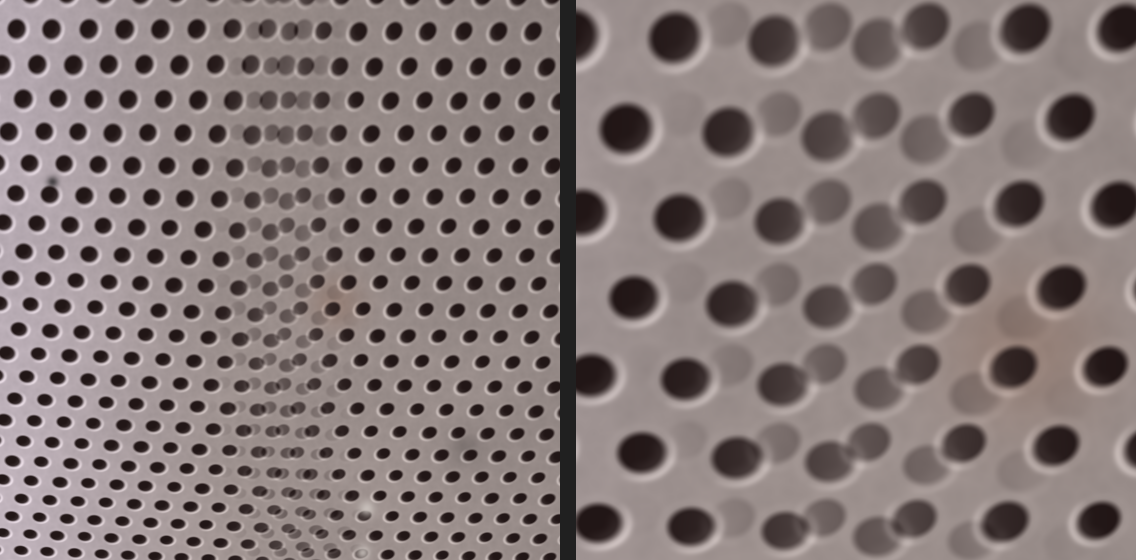
Left: the whole. Right: its middle third, enlarged.
This texture is drawn by a WebGL 2 fragment shader. Its source:

```glsl
#version 300 es
precision highp float;
// Perforated metal sheet: two staggered hole grids, each foreshortened
// toward the bottom, dissolve into each other along a vertical band.
// Grids invert an exponential row spacing; cellular noise mottles the metal.

uniform vec2 u_resolution;
out vec4 outColor;

const vec3 LILAC = vec3(0.75, 0.70, 0.735);
const vec3 GREY = vec3(0.615, 0.567, 0.555);
const vec3 DARK = vec3(0.13, 0.085, 0.085);
const vec3 RUST = vec3(0.52, 0.38, 0.31);
const vec3 PALE = vec3(0.80, 0.77, 0.75);

vec2 hash2(vec2 p) {
  vec2 q = vec2(dot(p, vec2(127.1, 311.7)), dot(p, vec2(269.5, 183.3)));
  return fract(sin(q) * 4375.85);
}

// Distance to the nearest scattered point
float cellular(vec2 p) {
  vec2 cell = floor(p);
  float nearest = 2.0;
  for (int y = -1; y <= 1; y++) {
    for (int x = -1; x <= 1; x++) {
      vec2 c = cell + vec2(x, y);
      nearest = min(nearest, length(c + hash2(c) - p));
    }
  }
  return nearest;
}

float blob(vec2 p, vec2 center, float radius) {
  vec2 d = (p - center) / radius;
  return exp(-dot(d, d));
}

// One grid. start: first hole; pitch: first column and row spacing;
// drift: change per row of column origin and spacing; shrink: row decay;
// radius: hole radii as a share of the cell; light: side of the bright rim.
// Returns hole coverage and rim brightness.
vec2 holes(vec2 p, vec2 start, vec2 pitch, vec2 drift, float shrink,
           vec2 radius, vec2 light) {
  float row = -log(1.0 - (p.y - start.y) * shrink / pitch.y) / shrink;
  float rowId = floor(row + 0.5);
  float spacing = pitch.x + drift.y * row;
  float stagger = 0.5 * mod(rowId, 2.0);
  float col = (p.x - start.x - drift.x * row) / spacing + stagger;
  float colId = floor(col + 0.5);

  vec2 vary = hash2(vec2(colId, rowId) + 40.0) - 0.5;
  vec2 d = vec2(col - colId, row - rowId) - 0.035 * vary;
  d.x += 0.12 * d.y;
  vec2 q = d / (radius * (1.0 + 0.09 * vary.y));
  float r = length(q);
  float facing = dot(q / max(r, 0.001), light);
  float hole = 1.0 - smoothstep(0.76, 1.22, r);
  hole *= 1.0 - 0.13 * smoothstep(0.2, 0.9, r) * max(facing, 0.0);
  float ring = exp(-pow((r - 1.34) / 0.2, 2.0));
  float rim = ring * (0.12 + max(facing, 0.0));
  return vec2(hole, rim);
}

// Metal tone: side light, broad waves and fine mottling
vec3 metal(vec2 p) {
  vec3 tone = mix(LILAC, GREY, smoothstep(-0.05, 0.48, p.x));
  tone *= 0.94 + 0.07 * p.y - 0.04 * smoothstep(0.6, 1.0, p.x);
  float waves = sin(p.x * 17.0 + 2.0 * sin(p.y * 9.0))
              + sin(p.y * 23.0 + 1.5 * sin(p.x * 13.0));
  float mottle = cellular(p * 48.0) - 0.5 + 0.5 * (cellular(p * 110.0) - 0.5);
  return tone * (1.0 + 0.01 * waves + 0.045 * mottle);
}

vec3 punch(vec3 sheet, vec2 hole) {
  return mix(sheet + 0.15 * hole.y, DARK, hole.x);
}

void main() {
  vec2 p = gl_FragCoord.xy / u_resolution;
  p.y = 1.0 - p.y;

  // Slight downward slope of the rows
  vec2 leftP = p - vec2(0.0, 0.045 * p.x * smoothstep(0.05, 0.55, p.y));
  vec2 rightP = p - vec2(0.0, 0.02 * (p.x - 0.7) * p.y);

  vec2 leftHoles = holes(leftP, vec2(0.0286, 0.052), vec2(0.0643, 0.0642),
                         vec2(0.0061, -0.00078), 0.038,
                         vec2(0.25, 0.27), vec2(0.8, 0.6));
  vec2 rightHoles = holes(rightP, vec2(0.703, 0.056), vec2(0.0622, 0.0638),
                          vec2(-0.0029, -0.00071), 0.033,
                          vec2(0.235, 0.255), vec2(-0.8, 0.6));

  // Worn spots: warm stain, dark smudges, pale scuffs
  vec3 sheet = metal(p);
  sheet = mix(sheet, RUST, 0.38 * blob(p, vec2(0.6, 0.54), 0.05));
  sheet *= 1.0 - 0.16 * blob(p, vec2(0.83, 0.8), 0.03);
  sheet *= 1.0 - 0.6 * blob(p, vec2(0.094, 0.325), 0.01);

  // Double-exposed blend, leaning right near the bottom
  float lean = 0.035 * smoothstep(0.75, 1.0, p.y);
  float blend = smoothstep(0.345, 0.665, p.x - lean);
  vec3 color = mix(punch(sheet, leftHoles), punch(sheet, rightHoles), blend);
  float scuff = blob(p, vec2(0.655, 0.908), 0.014)
              + blob(p, vec2(0.648, 0.987), 0.013);
  color = mix(color, PALE, min(0.85 * scuff, 1.0));
  outColor = vec4(clamp(color, 0.0, 1.0), 1.0);
}
```
